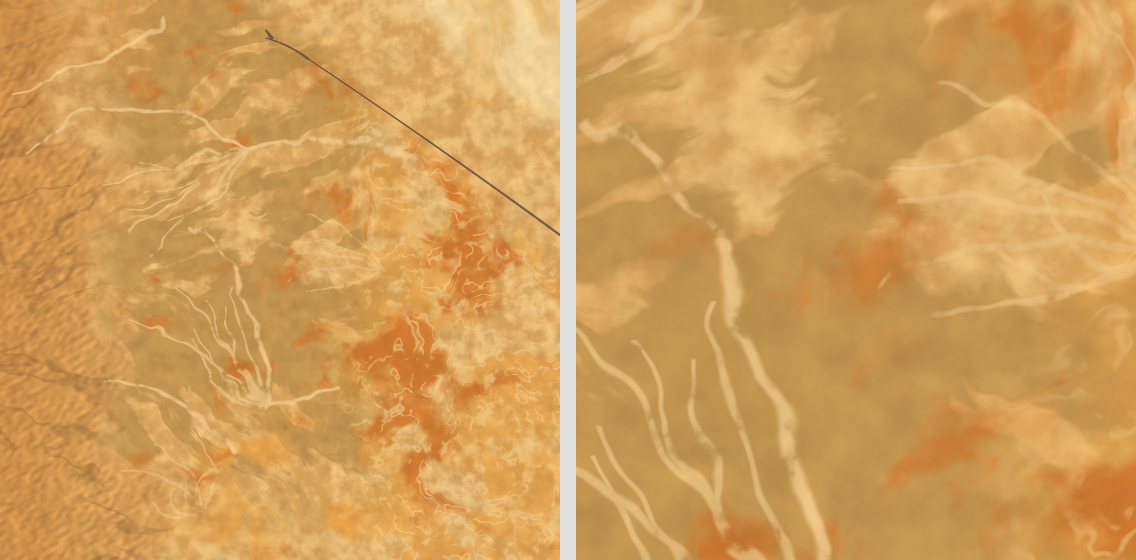
Left: the whole. Right: its middle third, enlarged.
This texture is drawn by a three.js fragment shader. Its source:

```glsl
// Arid land seen from above: grainy slopes, olive basins, rusty soil and dunes.
// Warped fractal noise paints the soils, stretched noise the wash streaks,
// and bent arcs gathered at shared nodes draw the pale dry channels.
varying vec2 vUv;

const vec3 SAND = vec3(0.85, 0.64, 0.36);
const vec3 PALE_SAND = vec3(0.90, 0.73, 0.46);
const vec3 SLOPE = vec3(0.80, 0.55, 0.28);
const vec3 OLIVE = vec3(0.75, 0.57, 0.30);
const vec3 AMBER = vec3(0.89, 0.62, 0.28);
const vec3 RUST = vec3(0.80, 0.45, 0.17);
const vec3 SILT = vec3(0.92, 0.77, 0.53);
const vec3 DUNE = vec3(0.94, 0.82, 0.59);
const vec3 TRACK = vec3(0.40, 0.29, 0.25);
const float WARP = 0.10;
const float CHANNEL_WIDTH = 0.0065;
const float TRACK_WIDTH = 0.0034;
const float GRAIN_SCALE = 110.0;

float hash(vec2 p) {
  return fract(sin(dot(p, vec2(127.1, 311.7))) * 43758.5453);
}

float noise(vec2 p) {
  vec2 i = floor(p), f = fract(p);
  f = f * f * (3.0 - 2.0 * f);
  return mix(mix(hash(i), hash(i + vec2(1, 0)), f.x),
             mix(hash(i + vec2(0, 1)), hash(i + vec2(1, 1)), f.x), f.y);
}

float fbm(vec2 p) {
  float sum = 0.0, amp = 0.516;
  for (int i = 0; i < 5; i++) {
    sum += amp * noise(p);
    p = mat2(0.8, 0.6, -0.6, 0.8) * p * 2.03 + 7.3;
    amp *= 0.5;
  }
  return sum;
}

vec2 turn(vec2 p, float a) {
  return vec2(cos(a) * p.x + sin(a) * p.y, cos(a) * p.y - sin(a) * p.x);
}

float blob(vec2 p, vec2 center, vec2 size) {
  vec2 d = (p - center) / size;
  return exp(-dot(d, d));
}

// Bent stroke from a to b, widening towards b
float arc(vec2 p, vec2 a, vec2 b, float bend, float width) {
  vec2 d = b - a;
  float t = clamp(dot(p - a, d) / dot(d, d), 0.0, 1.0);
  vec2 c = a + d * t + normalize(vec2(-d.y, d.x)) * bend * 4.0 * t * (1.0 - t);
  return 1.0 - smoothstep(0.25, 1.0, length(p - c) / (width * mix(0.5, 1.0, t)));
}

// Tributaries of random length that meet at one node
float fan(vec2 p, vec2 node, float heading, float spread, float reach) {
  float m = 0.0;
  for (int i = 0; i < 7; i++) {
    float k = float(i), h = hash(node * 9.0 + k);
    float a = heading + spread * (k / 6.0 - 0.5);
    vec2 tip = node + reach * (0.5 + 0.6 * h) * vec2(cos(a), sin(a));
    m = max(m, arc(p, tip, node, 0.06 * (h - 0.5), CHANNEL_WIDTH * 0.8));
  }
  return m;
}

float channels(vec2 p) {
  vec2 north = vec2(0.44, 0.735), south = vec2(0.48, 0.285);
  float w = CHANNEL_WIDTH;
  float m = arc(p, vec2(0.05, 0.74), vec2(0.35, 0.795), 0.035, w);
  m = max(m, arc(p, vec2(0.35, 0.795), north, -0.008, w));
  m = max(m, arc(p, north, vec2(0.75, 0.71), 0.02, w * 1.8));
  m = max(m, arc(p, vec2(0.02, 0.83), vec2(0.29, 0.96), -0.02, w));
  m = max(m, arc(p, vec2(0.35, 0.60), south, 0.03, w * 1.3));
  m = max(m, arc(p, south, vec2(0.61, 0.31), -0.015, w));
  m = max(m, arc(p, vec2(0.19, 0.32), vec2(0.42, 0.20), 0.025, w * 1.2));
  m = max(m, 0.8 * fan(p, north, 3.62, 0.75, 0.31));
  m = max(m, 0.8 * fan(p, south, 2.25, 0.75, 0.31));
  m = max(m, 0.6 * fan(p, vec2(0.68, 0.52), 2.95, 0.9, 0.17));
  return max(m, 0.6 * fan(p, vec2(0.36, 0.08), 2.1, 1.4, 0.15));
}

void main() {
  vec2 p = vUv;
  vec2 w = vec2(fbm(p * 7.0), fbm(p * 7.0 + 17.0)) - 0.5;
  vec2 q = p + w * WARP;
  float fine = fbm(p * 55.0), broad = fbm(q * 9.0 + 3.0);
  float streak = mix(fbm(turn(q, -0.75) * vec2(9, 38)),
                     fbm(turn(q, 0.4) * vec2(9, 38)), smoothstep(0.4, 0.6, p.y));

  // Zones: dunes beyond the diagonal, grainy slopes on the left, basins between
  float dune = dot(q - vec2(0.70, 1.0), vec2(0.66, 0.75));
  float plain = 1.0 - smoothstep(-0.20, -0.12, dune);
  float slope = 1.0 - smoothstep(0.13, 0.30, q.x + 0.12 * (p.y - 0.4) + 0.4 * (broad - 0.5));
  float basin = smoothstep(0.14, 0.26, q.x) * (1.0 - smoothstep(0.62, 0.74, q.x))
              * smoothstep(0.0, 0.2, q.y) * plain;
  float east = smoothstep(0.54, 0.72, q.x) * plain;

  // Soils
  vec3 col = mix(SAND, PALE_SAND, smoothstep(0.35, 0.65, 0.5 * (fine + streak)));
  float damp = 0.55 * streak + 0.45 * broad + 0.10 * blob(q, vec2(0.46, 0.50), vec2(0.05, 0.2))
             - 0.20 * blob(q, vec2(0.42, 0.57), vec2(0.06, 0.05));
  col = mix(col, OLIVE, 0.92 * basin * smoothstep(0.46, 0.53, damp));
  float amber = 0.7 * east + blob(q, vec2(0.44, 0.19), vec2(0.08, 0.05))
              + blob(q, vec2(0.42, 0.04), vec2(0.07)) + blob(q, vec2(0.61, 0.08), vec2(0.03, 0.1));
  col = mix(col, AMBER, min(amber, 1.0) * smoothstep(0.38, 0.58, fbm(q * 16.0)));
  float iron = blob(q, vec2(0.70, 0.36), vec2(0.11, 0.09)) + blob(q, vec2(0.83, 0.60), vec2(0.09, 0.12))
             + 0.7 * blob(q, vec2(0.78, 0.20), vec2(0.09)) + blob(q, vec2(0.41, 0.36), vec2(0.03));
  col = mix(col, RUST, 0.85 * plain * smoothstep(0.50, 0.72, 0.35 * iron + 0.8 * fbm(q * 20.0 + 5.0)));

  // Slopes with side-lit grain and dark gullies
  vec2 g = turn(p, 0.5) * GRAIN_SCALE * vec2(0.8, 1.2);
  float relief = noise(g) - noise(g + vec2(-0.5, 0.6));
  float gully = 1.0 - abs(2.0 * fbm(turn(q, mix(-0.3, 0.35, smoothstep(0.2, 0.5, p.y))) * vec2(4, 17)) - 1.0);
  vec3 rough = mix(SLOPE, SAND, smoothstep(0.02, 0.24, p.x) * 0.6) * (1.0 + 0.17 * relief);
  rough *= 1.0 - 0.13 * smoothstep(0.90, 0.99, gully);
  col = mix(col, rough, 0.9 * slope);
  col = mix(col, SLOPE, 0.45 * blob(p, vec2(0.05, 1.0), vec2(0.28, 0.14)));

  // Curled pale veins in the east, then the dry channels
  float curl = 1.0 - abs(2.0 * noise(p * 24.0 + w * 14.0) - 1.0);
  col = mix(col, SILT, 0.65 * east * smoothstep(0.72, 0.96, curl) * smoothstep(0.3, 0.55, fine));
  vec2 wander = p + w * 0.05 + 0.012 * (vec2(noise(p * 38.0), noise(p * 38.0 + 9.0)) - 0.5);
  col = mix(col, SILT, 0.85 * channels(wander) * smoothstep(0.2, 0.45, fine));

  // Dunes and fine mottling
  float ripple = fbm(turn(q, -1.2) * vec2(5, 22));
  col = mix(col, mix(PALE_SAND, DUNE, smoothstep(0.3, 0.55, ripple)), smoothstep(-0.03, 0.05, dune));
  col *= 1.0 + 0.16 * (fine - 0.5);

  // Dark straight track with a bent, hooked end
  float track = arc(p, vec2(0.55, 0.895), vec2(1.01, 0.573), 0.003, TRACK_WIDTH);
  track = max(track, arc(p, vec2(0.475, 0.932), vec2(0.55, 0.895), 0.004, TRACK_WIDTH));
  track = max(track, arc(p, vec2(0.475, 0.946), vec2(0.485, 0.932), 0.0, TRACK_WIDTH * 1.6));
  gl_FragColor = vec4(mix(col, TRACK, 0.85 * track), 1.0);
}
```
